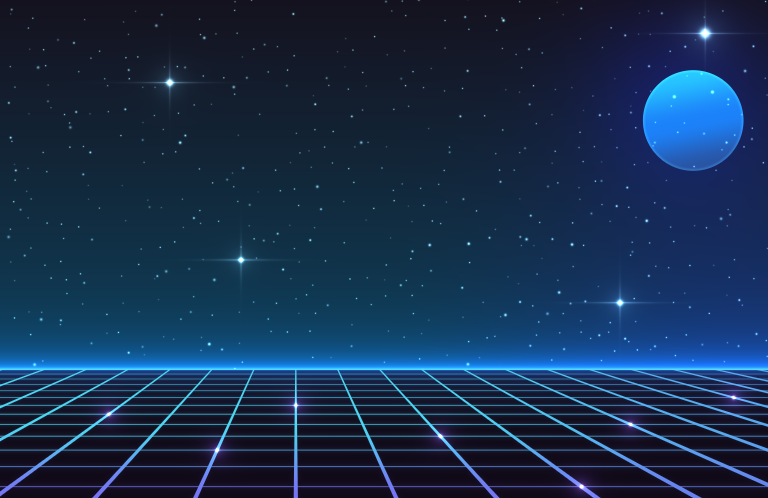
Give the GLSL for this background, as a Shadertoy shader.

```glsl
// A retro night scene: a starry teal sky and a blue planet above a neon grid floor.
// The sky is layered gradients with hashed stars; the floor is a perspective grid
// whose cell width grows linearly below the horizon.

const float HORIZON = 0.258;
const float FAR_CELL = 0.0843;   // grid cell width at the horizon
const float CELL_GROWTH = 0.455; // widening of a cell per unit below it
const float ROW_STEP = 0.553;    // row spacing in inverse cell width
const float CENTER_X = 0.594;

vec3 hash32(vec2 p) {
    vec3 q = fract(p.xyx * vec3(0.1031, 0.1030, 0.0973));
    q += dot(q, q.yxz + 33.33);
    return fract((q.xxy + q.yzz) * q.zyx);
}

// Antialiased coverage of a stroke with the given half width
float stroke(float dist, float halfWidth) {
    return clamp((halfWidth - dist) * iResolution.y + 0.5, 0.0, 1.0);
}

vec3 skyColor(vec2 p) {
    float e = max(p.y - HORIZON, 0.0);
    float h = e / (1.0 - HORIZON);
    vec3 col = mix(vec3(0.055, 0.25, 0.35), vec3(0.08, 0.07, 0.12), pow(h, 0.95));
    col += vec3(0.03, -0.03, 0.12) * smoothstep(0.75, 1.5, p.x) * (1.0 - h);
    vec2 halo = p - vec2(1.37, 0.80);
    col += vec3(0.01, 0.02, 0.19) * exp(-dot(halo, halo) / 0.035);
    // Horizon glow: wide, narrow and a bright rim
    col += vec3(0.0, 0.12, 0.27) * exp(-e / 0.06);
    col += vec3(0.03, 0.22, 0.50) * exp(-e / 0.018);
    return col + vec3(0.25, 0.45, 0.20) * exp(-e / 0.003);
}

vec3 planet(vec2 p, vec3 sky) {
    vec2 q = (p - vec2(1.392, 0.758)) / 0.101;
    float t = q.y - 0.2 * q.x;
    vec3 body = mix(vec3(0.16, 0.33, 0.64), vec3(0.11, 0.51, 0.98), smoothstep(-1.0, 0.0, t));
    body = mix(body, vec3(0.15, 0.78, 1.0), smoothstep(0.0, 1.0, t));
    float r = length(q);
    body += vec3(0.05, 0.12, 0.12) * smoothstep(0.93, 1.0, r);
    return mix(sky, body, stroke((r - 1.0) * 0.101, 0.0));
}

// One jittered star per cell, kept only where the hash allows it
vec3 stars(vec2 p) {
    vec3 light = vec3(0.0);
    for (int i = 0; i < 3; i++) {
        float layer = float(i);
        float cell = 0.038 + 0.03 * layer;
        vec2 id = floor(p / cell);
        vec3 rnd = hash32(id + 57.0 * layer);
        vec2 d = p - (id + 0.15 + 0.7 * rnd.xy) * cell;
        float size = 0.0011 + 0.0004 * layer;
        float shown = step(0.50 + 0.12 * layer, rnd.z);
        float power = 0.2 + 0.6 * fract(rnd.z * 17.0) + 0.15 * layer;
        light += vec3(0.55, 0.85, 0.9) * shown * power * exp(-dot(d, d) / (size * size * 2.0));
    }
    return light;
}

// Star with a hot core, soft halo and crossed streaks
vec3 flare(vec2 d, float power) {
    float r2 = dot(d, d);
    vec2 a = abs(d);
    float core = 1.3 * exp(-r2 / (0.00004 * power * power));
    float halo = 0.30 * exp(-sqrt(r2) / (0.018 * power));
    float streaks = 0.6 * exp(-a.x / 0.038 - a.y / 0.0014)
                  + 0.5 * exp(-a.y / 0.025 - a.x / 0.0014);
    return vec3(0.65, 0.9, 1.0) * (core + streaks) + vec3(0.4, 0.7, 0.85) * halo;
}

vec3 floorColor(vec2 p) {
    float depth = HORIZON - p.y;
    float cell = FAR_CELL + CELL_GROWTH * depth;
    float column = (p.x - CENTER_X) / cell;
    float row = (1.0 / FAR_CELL - 1.0 / cell) / ROW_STEP;
    vec2 off = abs(fract(vec2(column, row) + 0.5) - 0.5);
    float slope = CELL_GROWTH * round(column);
    float dColumn = off.x * cell / sqrt(1.0 + slope * slope);
    float dRow = off.y * ROW_STEP * cell * cell / CELL_GROWTH;
    float near = depth / HORIZON;

    vec3 col = mix(vec3(0.07, 0.06, 0.16), vec3(0.06, 0.035, 0.09), smoothstep(0.0, 0.5, near));
    col += vec3(0.02, 0.18, 0.42) * exp(-depth / 0.012);
    vec3 neon = mix(vec3(0.30, 0.84, 0.95), vec3(0.46, 0.46, 0.96), smoothstep(0.4, 1.0, near));
    neon = mix(neon, vec3(0.36, 0.55, 0.92), 0.6 * smoothstep(0.8, 1.5, p.x));
    col += neon * 0.12 * exp(-min(dColumn, dRow) / 0.005);
    col = mix(col, neon, stroke(dRow, 0.0009) * mix(0.42, 0.75, smoothstep(0.0, 0.4, near)));
    col = mix(col, neon, stroke(dColumn, 0.0012 + 0.0030 * near));

    // Violet sparkles on chosen crossings, as (column, row)
    vec2 crossings[7] = vec2[7](vec2(-3, 7), vec2(0, 6), vec2(-1, 10), vec2(2, 9),
                                vec2(5, 8), vec2(8, 5), vec2(3, 12));
    for (int i = 0; i < 7; i++) {
        float s = 1.0 / (1.0 / FAR_CELL - ROW_STEP * crossings[i].y);
        vec2 d = p - vec2(CENTER_X + crossings[i].x * s, HORIZON - (s - FAR_CELL) / CELL_GROWTH);
        col += vec3(0.42, 0.25, 0.75) * 0.6 * exp(-length(d) / 0.014);
        col += vec3(0.7, 0.7, 0.9) * exp(-dot(d, d) / 0.000015);
    }
    return col;
}

void mainImage(out vec4 fragColor, in vec2 fragCoord) {
    vec2 p = fragCoord / iResolution.y;
    vec3 sky = planet(p, skyColor(p)) + stars(p);
    vec3 flares[4] = vec3[4](vec3(0.341, 0.834, 1.0), vec3(0.484, 0.478, 0.75),
                             vec3(1.245, 0.392, 0.85), vec3(1.416, 0.933, 1.5));
    for (int i = 0; i < 4; i++) sky += flare(p - flares[i].xy, flares[i].z);

    vec3 ground = floorColor(vec2(p.x, min(p.y, HORIZON)));
    vec3 col = mix(ground, sky, stroke(HORIZON - p.y, 0.0));
    col = mix(col, vec3(0.35, 0.85, 1.0), 0.8 * stroke(abs(p.y - HORIZON), 0.0012));
    fragColor = vec4(clamp(col, 0.0, 1.0), 1.0);
}
```
